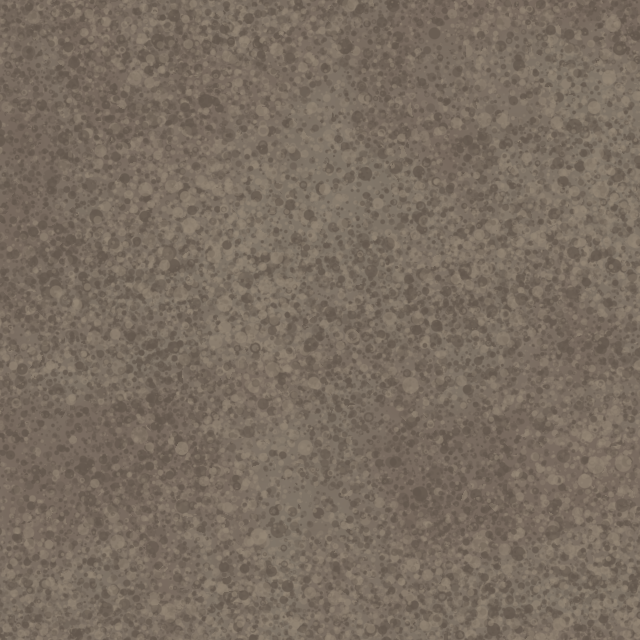
Give the GLSL for this texture, as a Shadertoy shader.

```glsl
vec4 hash4(vec3 p) {
    vec4 q = fract(p.xyzx * vec4(0.1031, 0.1030, 0.0973, 0.1099));
    q += dot(q, q.wzxy + 33.33);
    return fract((q.xxyz + q.yzzw) * q.zywx);
}

// Warped layered sines, roughly -1 to 1
float drift(vec2 p, float seed) {
    float sum = 0.0, gain = 0.5;
    for (int i = 0; i < 5; i++) {
        p = mat2(0.8, 0.6, -0.6, 0.8) * p + seed;
        p += 0.6 * sin(p.yx * 1.3 + seed);
        sum += gain * sin(p.x) * cos(p.y * 0.9);
        p *= 1.9;
        gain *= 0.6;
    }
    return sum;
}

// One dot per cell, kept inside the cell; returns its opacity
float dots(vec2 p, float scale, float chance, float layer) {
    float angle = layer * 2.4;
    mat2 turn = mat2(cos(angle), sin(angle), -sin(angle), cos(angle));
    vec2 grid = turn * p * scale + layer * 17.3;
    vec2 cell = floor(grid);
    vec4 rnd = hash4(vec3(cell + 200.0, layer));
    vec4 style = hash4(vec3(cell + 371.0, layer + 31.0));

    float radius = 0.11 + 0.14 * rnd.z + 0.19 * pow(rnd.z, 6.0);
    vec2 center = mix(vec2(radius + 0.03), vec2(0.97 - radius), rnd.xy);
    float dist = length(fract(grid) - center);
    float blur = scale * (0.0006 + 0.5 / iResolution.y);
    float disc = 1.0 - smoothstep(radius - blur, radius + blur, dist);

    // A few dots are pale inside, leaving a ring
    float inner = radius * 0.62;
    float hole = 1.0 - smoothstep(inner - blur, inner + blur, dist);
    disc *= 1.0 - 0.7 * hole * step(0.9, style.y);
    return disc * step(rnd.w, chance) * mix(0.3, 0.95, style.x);
}

void mainImage(out vec4 fragColor, in vec2 fragCoord) {
    vec2 p = fragCoord / iResolution.y;

    // Ground drifting between warm brown and olive grey
    float tone = drift(p * 7.0, 1.7);
    vec3 warmBrown = vec3(0.472, 0.417, 0.373);
    vec3 oliveGrey = vec3(0.502, 0.460, 0.409);
    vec3 color = mix(warmBrown, oliveGrey, smoothstep(-0.55, 0.55, tone));
    color += 0.012 * drift(p * 32.0, 4.1);

    // Patches where dots gather
    float darkPatch = drift(p * 9.0, 2.9);
    float lightPatch = drift(p * 8.0, 5.3);
    vec3 darkDot = vec3(0.385, 0.340, 0.300);
    vec3 lightDot = vec3(0.590, 0.535, 0.466);

    // Alternate dark and light dots, fine ones first
    for (int i = 0; i < 16; i++) {
        float layer = float(i);
        float scale = mix(100.0, 33.0, sqrt(layer / 15.0));
        bool isDark = i % 2 == 0;
        float chance = isDark ? 0.56 + 0.45 * darkPatch : 0.40 + 0.50 * lightPatch;
        float cover = dots(p, scale, chance, layer + 1.0);
        color = mix(color, isDark ? darkDot : lightDot, cover * (isDark ? 0.85 : 0.65));
    }

    // Sparse tiny specks on top
    color = mix(color, lightDot, 0.5 * dots(p, 125.0, 0.22, 23.0));
    fragColor = vec4(color, 1.0);
}
```
